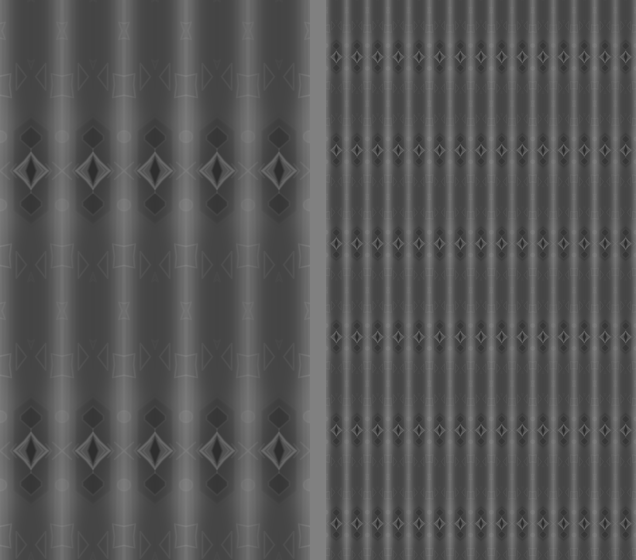
Left: one tile. Right: repeated 3 by 3.
This pattern is drawn by a Shadertoy shader. Its source:

```glsl
float segment(vec2 p, vec2 a, vec2 b) {
    vec2 ap = p - a, ab = b - a;
    return length(ap - ab * clamp(dot(ap, ab) / dot(ab, ab), 0.0, 1.0));
}

float stroke(float d, float width) {
    return 1.0 - smoothstep(0.0, max(width, 7.0 / iResolution.x), abs(d));
}

float fill(float d, float softness) {
    return 1.0 - smoothstep(-softness, softness, d);
}

// Fluted columns: x is measured from the dark axis, r from the bright ridge
float columnShade(float x, float r, float v, float ridge) {
    float flare = exp(-pow((v - 0.75) / 0.55, 2.0));
    float glow = exp(-pow(r / (0.2 + 0.05 * flare), 2.0));
    float core = exp(-pow(r / 0.055, 2.0));
    float variation = 0.01 * sin(6.2831853 * ridge * 0.4 + 0.7);
    float flutes = 0.006 * cos(r * 62.0) + 0.004 * cos(r * 105.0 + 2.0 * cos(v * 1.2566371));
    return 0.268 + glow * (0.145 + 0.03 * flare + variation + flutes) + 0.018 * core;
}

// Dark lantern with a nested diamond and a hexagon at either end
float lantern(vec2 q) {
    float body = max(q.x - 0.3, 0.648 * q.x + 0.761 * q.y - 0.738);
    float shade = -0.028 * fill(body, 0.07) + 0.012 * stroke(body, 0.035);

    vec2 h = vec2(q.x, abs(q.y - 0.59));
    float hexagon = max(h.x - 0.17, 0.7 * h.x + 0.71 * h.y - 0.145);
    shade += -0.03 * fill(hexagon, 0.03) + 0.035 * stroke(hexagon, 0.028);

    float outer = min(segment(q, vec2(0, 0.32), vec2(0.1, 0.17)),
                      segment(q, vec2(0.1, 0.17), vec2(0.27, 0)));
    float inner = segment(q, vec2(0.05, 0.19), vec2(0.19, 0));
    float slit = (q.x / 0.085 + q.y / 0.25 - 1.0) * 0.08;
    shade += 0.07 * fill((q.x / 0.27 + q.y / 0.32 - 1.0) * 0.2, 0.03);
    shade += 0.095 * stroke(outer, 0.035) + 0.04 * stroke(inner, 0.025);
    shade -= 0.13 * fill(slit, 0.025);

    // Stem and side wings
    shade += 0.04 * stroke(segment(q, vec2(0, 0.32), vec2(0, 0.4)), 0.025);
    float wings = min(segment(q, vec2(0.24, 0.12), vec2(0.33, 0)),
                      segment(q, vec2(0.35, 0.15), vec2(0.5, 0)));
    return shade + 0.035 * stroke(wings, 0.028);
}

// Faint outlines along the ridge: bead, concave frame and hourglass
float ridgeOrnaments(vec2 p) {
    float bead = length(p - vec2(0, 0.61)) - 0.105;
    float shade = 0.022 * fill(bead, 0.02) + 0.018 * stroke(bead, 0.028);

    float frame = min(segment(p, vec2(0, 1.35), vec2(0.18, 1.31)),
                      segment(p, vec2(0, 1.69), vec2(0.17, 1.73)));
    frame = min(frame, segment(p, vec2(0.18, 1.31), vec2(0.155, 1.53)));
    frame = min(frame, segment(p, vec2(0.155, 1.53), vec2(0.17, 1.73)));

    float hourglass = min(segment(p, vec2(0, 2.37), vec2(0.08, 2.35)),
                          segment(p, vec2(0.08, 2.35), vec2(0.035, 2.5)));
    return shade + 0.04 * stroke(frame, 0.028) + 0.03 * stroke(hourglass, 0.028);
}

// Faint outlines along the dark axis: facing triangles and a small dart
float axisOrnaments(vec2 q) {
    vec2 t = vec2(q.x, abs(q.y - 1.68));
    float triangle = min(segment(t, vec2(0.235, 0), vec2(0.235, 0.235)),
                         segment(t, vec2(0.235, 0.235), vec2(0.075, 0)));
    float dart = min(segment(q, vec2(0, 1.82), vec2(0.05, 1.98)),
                     segment(q, vec2(0.05, 1.98), vec2(0, 1.94)));
    return 0.036 * stroke(triangle, 0.028) + 0.016 * stroke(dart, 0.028);
}

void mainImage(out vec4 fragColor, in vec2 fragCoord) {
    vec2 uv = fragCoord / iResolution.xy;

    // Five columns by two rows, mirrored inside each cell
    float x = abs(fract(uv.x * 5.0) - 0.5);
    float v = 5.0 * abs(fract(uv.y * 2.0 + 0.11) - 0.5);
    float r = 0.5 - x;
    float ridge = floor(uv.x * 5.0 + 0.5);

    float shade = columnShade(x, r, v, ridge);
    shade += lantern(vec2(x, v));
    shade += ridgeOrnaments(vec2(r, v)) * (1.0 + 0.2 * cos(6.2831853 * ridge * 0.4));
    shade += axisOrnaments(vec2(x, v));
    fragColor = vec4(vec3(shade), 1.0);
}
```
